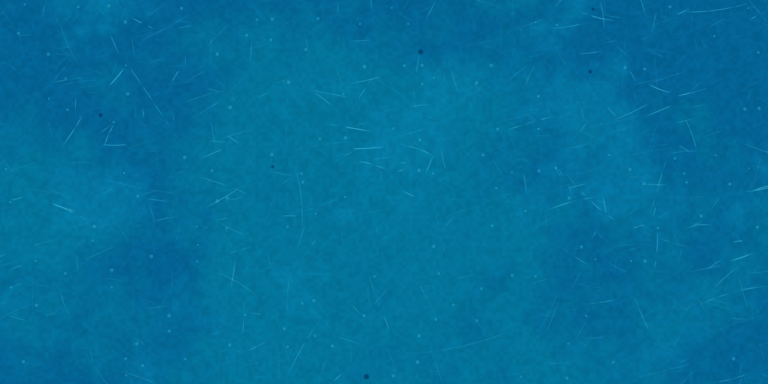
Write a Shadertoy shader that draws this texture.

```glsl
// Scuffed blue painted surface: cloudy teal and blue patches under fine grain,
// covered by layers of faint, slightly bent scratches placed in jittered cells,
// with small pale flecks and a few dark pits.

const vec3 DEEP_BLUE   = vec3(0.010, 0.375, 0.575);
const vec3 BASE_TEAL   = vec3(0.010, 0.455, 0.602);
const vec3 LIGHT_BLUE  = vec3(0.020, 0.490, 0.655);
const vec3 SCRATCH_INK = vec3(0.200, 0.660, 0.800);
const vec3 PIT_INK     = vec3(0.010, 0.220, 0.380);

const float CLOUD_SCALE    = 2.6;
const float GRAIN_SCALE    = 115.0;
const float GRAIN_STRENGTH = 0.055;
const float EDGE_SHADE     = 0.42;
const float SCRATCH_WIDTH  = 0.0034;   // in canvas heights
const int   SCRATCH_LAYERS = 16;
const float FLECK_CELLS    = 26.0;
const float PIT_CELLS      = 7.0;

float hash(vec2 p) {
    vec3 q = fract(vec3(p.xyx) * 0.1031);
    q += dot(q, q.yzx + 33.33);
    return fract((q.x + q.y) * q.z);
}

vec2 hash2(vec2 p) {
    return vec2(hash(p), hash(p + 71.7));
}

float noise(vec2 p) {
    vec2 i = floor(p), f = fract(p);
    f = f * f * (3.0 - 2.0 * f);
    return mix(mix(hash(i), hash(i + vec2(1, 0)), f.x),
               mix(hash(i + vec2(0, 1)), hash(i + vec2(1, 1)), f.x), f.y);
}

mat2 rotation(float a) {
    float c = cos(a), s = sin(a);
    return mat2(c, s, -s, c);
}

float fbm(vec2 p) {
    float sum = 0.0, amp = 0.5;
    for (int i = 0; i < 5; i++) {
        sum += amp * noise(p);
        p = rotation(0.6) * p * 2.03 + 17.0;
        amp *= 0.5;
    }
    return sum / 0.97;
}

// One bent scratch per cell, kept inside the cell.
float scratchLayer(vec2 p, float cellSize, float seed) {
    vec2 q = rotation(seed * 1.7) * p / cellSize + seed * 13.0;
    vec2 id = floor(q);
    vec2 rnd = hash2(id + seed * 5.0);
    vec2 shape = hash2(id + seed * 9.0 + 40.0);
    vec2 local = fract(q) - 0.5 - (rnd - 0.5) * 0.25;
    // Turn back to canvas axes, then favour shallow directions.
    float spread = rnd.x * 2.0 - 1.0;
    float angle = 0.25 + spread * abs(spread) * 1.9;
    local = rotation(-angle - seed * 1.7) * local;
    float bend = (shape.x - 0.5) * 0.7;
    float halfLength = mix(0.12, 0.36, shape.y);
    float dist = abs(local.y - bend * local.x * local.x) * cellSize;
    float line = 1.0 - smoothstep(0.0, SCRATCH_WIDTH, dist);
    float taper = 1.0 - smoothstep(0.4, 1.0, abs(local.x) / halfLength);
    float broken = smoothstep(0.15, 0.6, noise(p * 45.0 + seed));
    float pressure = hash(id + seed * 3.0 + 90.0);
    return line * taper * broken * mix(0.08, 0.65, pow(pressure, 4.0));
}

// Sparse round marks; density is the share of cells that hold one.
float dots(vec2 p, float cells, float density, float radius) {
    vec2 q = p * cells, id = floor(q);
    vec2 center = 0.25 + 0.5 * hash2(id + 3.0);
    float size = radius * mix(0.6, 1.2, hash(id + 51.0));
    float dist = length(fract(q) - center) / cells;
    float present = step(hash(id + 120.0), density);
    return present * (1.0 - smoothstep(size * 0.3, size, dist));
}

void mainImage(out vec4 fragColor, in vec2 fragCoord) {
    vec2 uv = fragCoord / iResolution.xy;
    vec2 p = fragCoord / iResolution.y;

    // Cloudy paint, deeper blue towards the top and the sides
    float cloud = fbm(p * CLOUD_SCALE + 4.0);
    float side = pow(abs(uv.x * 2.0 - 1.0), 3.0);
    float top = smoothstep(0.6, 1.05, uv.y);
    float shade = EDGE_SHADE * (0.6 * side + 0.75 * top);
    float mottling = fbm(p * 13.0 + 30.0) - 0.5;
    float deep = smoothstep(0.38, 0.85, cloud + 0.45 * mottling + shade - 0.05);
    vec3 color = mix(BASE_TEAL, DEEP_BLUE, 0.85 * deep);
    float light = smoothstep(0.48, 0.75, fbm(p * 4.0 + 60.0) + 0.4 * mottling);
    color = mix(color, LIGHT_BLUE, 0.65 * light);

    // Fine grain
    float grain = noise(p * GRAIN_SCALE) + 0.6 * noise(p * GRAIN_SCALE * 0.45 + 9.0) - 0.8;
    color *= 1.0 + GRAIN_STRENGTH * grain * 1.5;

    // Scratches, from long and rare to short and dense
    float wear = mix(0.35, 1.1, smoothstep(0.35, 0.65, fbm(p * 3.0 + 90.0)));
    float scratches = 0.0;
    for (int i = 0; i < SCRATCH_LAYERS; i++) {
        float t = float(i) / float(SCRATCH_LAYERS - 1);
        scratches += scratchLayer(p, mix(0.5, 0.11, sqrt(t)), float(i) + 1.0);
    }
    color = mix(color, SCRATCH_INK, min(scratches * wear, 0.7));

    // Pale flecks and dark pits
    color = mix(color, SCRATCH_INK, 0.45 * dots(p, FLECK_CELLS, 0.12, 0.006));
    color = mix(color, PIT_INK, 0.7 * dots(p + 0.37, PIT_CELLS, 0.06, 0.009));

    fragColor = vec4(clamp(color, 0.0, 1.0), 1.0);
}
```
